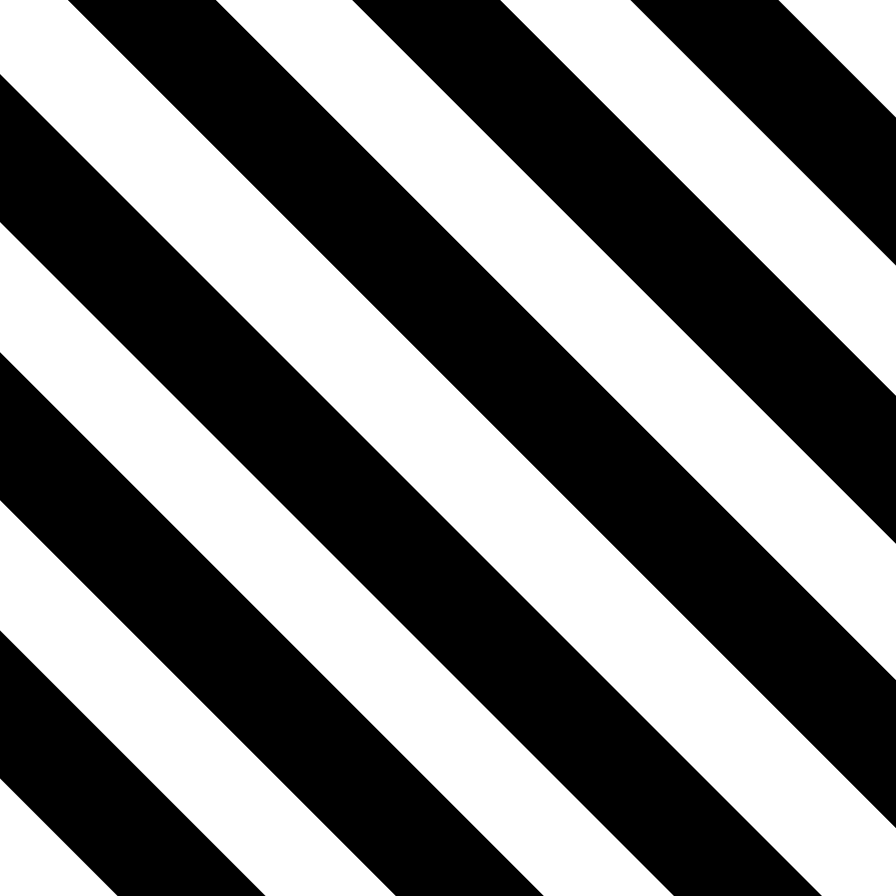
This pattern is drawn by a Shadertoy shader. Its source:

```glsl
// Six bold black diagonal bands on white, falling from upper left to lower right.
// Each band is a distance test on x + y, mirrored about the main diagonal,
// with one inner band set slightly closer to that diagonal.

const vec3 INK = vec3(0.0);
const vec3 PAPER = vec3(1.0);

const int BANDS_PER_SIDE = 3;
const float PITCH = 0.3105;         // spacing along an axis, in canvas units
const float FIRST_OFFSET = 0.1652;  // diagonal to the centre of the first band
const float HALF_WIDTH = 0.0826;    // half a band, along an axis
const float INNER_NUDGE = 0.0070;   // shift of the first band above the diagonal

// Centre of a band, counted outward from the diagonal on the given side.
float bandCentre(int index, float side) {
    float nudge = (index == 0 && side > 0.0) ? INNER_NUDGE : 0.0;
    return side * (FIRST_OFFSET + PITCH * float(index) - nudge);
}

// Smooth coverage of a band, with an edge one pixel wide.
float bandCoverage(float position, float centre, float halfWidth, float pixel) {
    float dist = abs(position - centre) - halfWidth;
    return clamp(0.5 - dist / pixel, 0.0, 1.0);
}

// Combined coverage of the bands on both sides of the diagonal.
float stripes(vec2 uv, float pixel) {
    float diagonal = uv.x + uv.y - 1.0;
    float coverage = 0.0;
    for (int i = 0; i < BANDS_PER_SIDE; i++) {
        float upper = bandCoverage(diagonal, bandCentre(i, 1.0), HALF_WIDTH, pixel);
        float lower = bandCoverage(diagonal, bandCentre(i, -1.0), HALF_WIDTH, pixel);
        coverage = max(coverage, max(upper, lower));
    }
    return coverage;
}

void mainImage(out vec4 fragColor, in vec2 fragCoord) {
    vec2 uv = fragCoord / iResolution.xy;
    float pixel = length(1.0 / iResolution.xy);  // one pixel across the bands
    fragColor = vec4(mix(PAPER, INK, stripes(uv, pixel)), 1.0);
}
```
